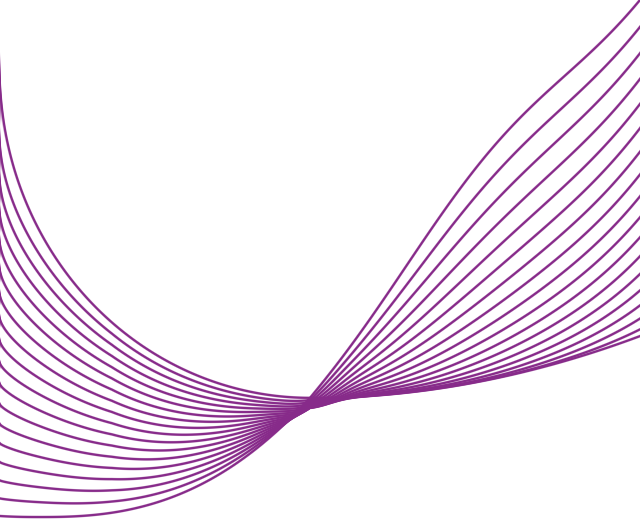
Give the GLSL for this background, as a Shadertoy shader.

```glsl
// A fan of 18 thin purple strands on white, pinched to a narrow waist.
// Two outer curves are blended strand by strand; each strand is drawn from
// its vertical offset divided by its slope, giving an even line width.

const float STRANDS = 18.0;
const vec2 WAIST = vec2(0.4844, 0.2031);

// Height of strand t (0 = shallow outer curve, 1 = steep one) at x.
float strandHeight(float x, float t) {
    float shallow, steep, spread;
    if (x < WAIST.x) {
        // Left side: quarter ellipse above, rounded trough below
        float u = min((WAIST.x - x) / WAIST.x, 1.0);
        float arc = sqrt(1.0 - u * u);
        shallow = 0.510 * (1.0 - arc);
        steep = -0.186 * (1.0 - pow(abs(1.0 - u / 0.87), 2.5));
        spread = mix(0.667, 1.0, min(1.3 * arc, 1.0)) - 0.2 * exp(-u * u / 0.04);
    } else {
        // Right side: gentle parabola below, bowed diagonal above
        float v = (x - WAIST.x) / (1.0 - WAIST.x);
        float bow = sin(3.14159 * pow(v, 1.1));
        shallow = 0.0964 * v * v;
        steep = 0.621 * v + 0.047 * bow * bow;
        spread = max(3.28 - 1.9 * v, 1.38);
    }
    // The middle strands sag a little through the waist
    float fromWaist = (x - WAIST.x) / 0.052;
    float sag = 0.0625 * t * (1.0 - t) * exp(-fromWaist * fromWaist);
    return WAIST.y + mix(shallow, steep, pow(t, spread)) - sag;
}

void mainImage(out vec4 fragColor, in vec2 fragCoord) {
    vec2 p = fragCoord / iResolution.xy * vec2(1.0, 0.824);
    float soft = 0.75 / iResolution.x;
    float gap = 1.0;

    // Multiply the uncovered parts so that crossings stay solid
    for (float i = 0.0; i < STRANDS; i++) {
        float t = i / (STRANDS - 1.0);
        float slope = (strandHeight(p.x + 0.0005, t) - strandHeight(p.x - 0.0005, t)) / 0.001;
        float d = abs(p.y - strandHeight(p.x, t)) / sqrt(1.0 + slope * slope);
        gap *= smoothstep(0.0019 - soft, 0.0019 + soft, d);
    }

    vec3 purple = vec3(0.53, 0.17, 0.54);
    fragColor = vec4(mix(purple, vec3(1.0), gap), 1.0);
}
```
